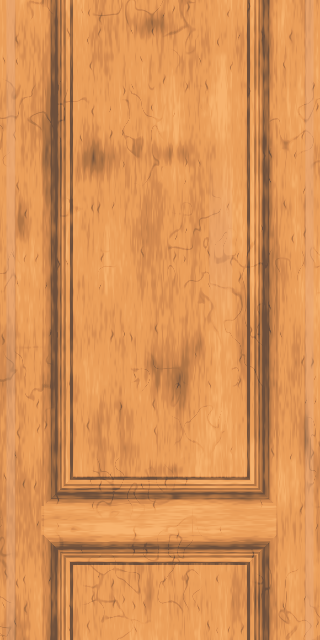
A WebGL 1 fragment shader for this texture:

```glsl
precision highp float;
// Draws a honey-coloured oak door with two moulded, recessed panels.
uniform vec2 u_resolution;

float hash(vec2 p) {
  vec3 q = fract(vec3(p.xyx) * 0.1031);
  q += dot(q, q.yzx + 33.33);
  return fract((q.x + q.y) * q.z);
}

float noise(vec2 p) {
  vec2 i = floor(p), f = fract(p);
  f = f * f * (3.0 - 2.0 * f);
  return mix(mix(hash(i), hash(i + vec2(1, 0)), f.x),
             mix(hash(i + vec2(0, 1)), hash(i + vec2(1, 1)), f.x), f.y);
}

float fbm(vec2 p) {
  float sum = 0.0, amp = 0.5;
  for (int i = 0; i < 4; i++) {
    sum += amp * noise(p);
    p = p * 2.03 + 17.3;
    amp *= 0.5;
  }
  return sum / 0.9375;
}

// Soft-edged band around a centre
float band(float x, float centre, float halfWidth, float soft) {
  return 1.0 - smoothstep(halfWidth, halfWidth + soft, abs(x - centre));
}

float spot(vec2 p, vec2 centre, vec2 radius) {
  vec2 q = (p - centre) / radius;
  return exp(-dot(q, q));
}

// Fibres running along y; zero mean, darker is positive
float grain(vec2 p) {
  float broad = fbm(p * vec2(26.0, 2.5)) - 0.5;
  float fibre = noise(p * vec2(130.0, 9.0)) - 0.5;
  float pore = noise(p * vec2(260.0, 45.0)) - 0.5;
  float cloud = fbm(p * vec2(9.0, 6.0) + 40.0) - 0.5;
  return broad * 0.34 + fibre * 0.16 + pore * 0.17 + cloud * 0.36;
}

// Short dark pores scattered over a jittered grid
float flecks(vec2 p) {
  vec2 g = p * vec2(30.0, 13.0), cell = floor(g);
  vec2 centre = 0.25 + 0.5 * vec2(hash(cell + 3.1), hash(cell + 8.7));
  vec2 q = fract(g) - centre;
  q.x += 0.08 * sin(q.y * 14.0 + cell.x);
  float size = 0.4 + 0.6 * hash(cell + 21.0);
  return step(0.79, hash(cell)) * spot(q, vec2(0.0), vec2(0.09, 0.21) * size);
}

// Wandering hairline cracks, confined to patches
float cracks(vec2 p) {
  vec2 warp = vec2(noise(p * 22.0), noise(p * 22.0 + 9.0)) * 0.04;
  float ridge = abs(noise((p + warp) * vec2(32.0, 19.0)) - 0.5);
  float patches = smoothstep(0.55, 0.7, noise(p * vec2(9.0, 6.0) + 5.0));
  return (1.0 - smoothstep(0.0, 0.07, ridge)) * patches;
}

// Larger knots and stains; each is broken up by the fibres
float stains(vec2 p) {
  float s = spot(p, vec2(0.53, 1.52), vec2(0.075, 0.035));
  s += spot(p, vec2(0.30, 1.50), vec2(0.06, 0.045));
  s += spot(p, vec2(0.49, 0.83), vec2(0.035, 0.07));
  s += spot(p, vec2(0.565, 0.81), vec2(0.02, 0.09));
  s += spot(p, vec2(0.48, 1.92), vec2(0.06, 0.035));
  s += spot(p, vec2(0.53, 0.53), vec2(0.05, 0.025));
  s += 0.7 * spot(p, vec2(0.62, 0.91), vec2(0.025, 0.05));
  s += 1.3 * spot(p, vec2(0.143, 1.50), vec2(0.012, 0.15));
  s += 1.2 * spot(p, vec2(0.992, 1.49), vec2(0.014, 0.06));
  s += spot(p, vec2(0.065, 1.31), vec2(0.02, 0.08));
  s += spot(p, vec2(0.956, 0.62), vec2(0.012, 0.09));
  return s * (0.25 + 1.1 * noise(p * vec2(75.0, 16.0)));
}

// Moulding darkness against inset from the panel's outer edge
float moulding(float inset, float px) {
  float m = 0.62 * band(inset, 0.009, 0.005, 0.008 + px);
  m += 0.25 * band(inset, 0.0, 0.0, 0.035) * step(inset, 0.0);
  m += 0.22 * band(inset, 0.022, 0.006, 0.008);
  m += 0.34 * band(inset, 0.029, 0.001, px);
  m += 0.42 * band(inset, 0.041, 0.0015, px);
  m += 0.68 * band(inset, 0.0625, 0.003, px);
  return m - 0.10 * band(inset, 0.051, 0.003, 0.004);
}

// Highlight to deep shadow
vec3 woodColour(float dark) {
  vec3 c = mix(vec3(0.97, 0.70, 0.43), vec3(0.92, 0.62, 0.35), smoothstep(-0.25, 0.02, dark));
  c = mix(c, vec3(0.83, 0.54, 0.31), smoothstep(0.03, 0.2, dark));
  c = mix(c, vec3(0.70, 0.46, 0.27), smoothstep(0.18, 0.4, dark));
  return mix(c, vec3(0.43, 0.31, 0.23), smoothstep(0.4, 0.85, dark));
}

void main() {
  vec2 p = gl_FragCoord.xy / u_resolution * vec2(1.0, 2.0);
  float px = 1.2 / u_resolution.x;

  // Insets of the tall upper panel and the cropped lower one
  float side = min(p.x - 0.161, 0.839 - p.x);
  float level = max(p.y - 0.443, 0.302 - p.y);
  float inset = min(side, level);

  // Cross rail and horizontal mouldings carry sideways grain
  float rail = band(p.y, 0.374, 0.043, px) * band(p.x, 0.497, 0.365, px);
  float crossMould = step(level, side) * step(level, 0.0625) * step(0.132, p.x) * step(p.x, 0.864);
  float dark = mix(grain(p), grain(p.yx + 7.0), max(rail, crossMould));
  dark += 0.03 + 0.42 * flecks(p) + 0.20 * cracks(p) + 0.40 * stains(p);
  dark += moulding(inset, px) * (0.85 + 0.3 * noise(p * vec2(40.0, 25.0)));

  // Joints, pale board and narrow pink edge strips
  dark += 0.12 * band(side, -0.026, 0.001, px) - 0.09 * rail;
  float board = band(p.x, 0.69, 0.034, px) * step(0.0625, inset);
  dark -= 0.07 * board;
  float strip = max(band(p.x, 0.034, 0.012, px), band(p.x, 0.967, 0.011, px));
  dark += 0.14 * max(band(p.x, 0.048, 0.001, px), band(p.x, 0.954, 0.001, px));

  vec3 colour = woodColour(dark);
  float blush = 0.65 * strip + 0.5 * board * spot(p, vec2(0.69, 1.25), vec2(0.1, 0.18));
  colour = mix(colour, vec3(0.91, 0.65, 0.45) * (1.0 - 0.35 * max(dark, 0.0)), blush);
  gl_FragColor = vec4(colour, 1.0);
}
```
